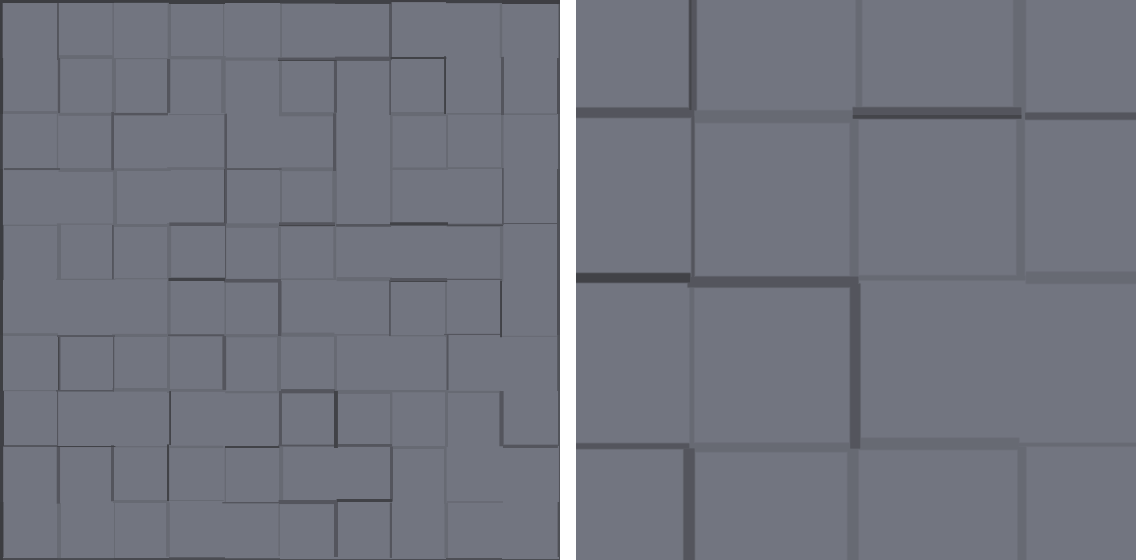
Left: the whole. Right: its middle third, enlarged.
A three.js fragment shader for this pattern:

```glsl
#define TILES 10.0
#define INSET 0.005
#define MIN_WIDTH 0.0018
#define MAX_WIDTH 0.0078
#define DRIFT 0.0022
#define SOFT 0.0007
#define LIGHT_SHADE 0.2
#define MID_SHADE 0.56
#define FACE vec3(0.448, 0.459, 0.502)
#define SHADOW vec3(0.235, 0.238, 0.255)

varying vec2 vUv;

const float PITCH = (1.0 - 2.0 * INSET) / TILES;

float hash(vec3 p) {
  p = fract(p * vec3(0.1031, 0.1137, 0.0973));
  p += dot(p, p.yzx + 33.33);
  return fract((p.x + p.y) * p.z);
}

// Soft-edged interval from a to b
float band(float x, float a, float b) {
  return smoothstep(a - SOFT, a + SOFT, x) - smoothstep(b - SOFT, b + SOFT, x);
}

// Random depth of a seam; some seams are closed
float seamShade(float h) {
  if (h < 0.2) return 0.0;
  if (h < 0.6) return LIGHT_SHADE;
  return h < 0.92 ? MID_SHADE : 0.9;
}

// Seams between tiles: p.x runs across the seam, p.y along it
float seams(vec2 p, float axis) {
  vec2 grid = (p - INSET) / PITCH;
  float line = floor(grid.x + 0.5);
  if (line < 1.0 || line > TILES - 1.0) return 0.0;

  float shade = 0.0;
  for (int k = 0; k < 2; k++) {
    float cell = floor(grid.y - 0.5) + float(k);
    if (cell < 0.0 || cell >= TILES) continue;

    vec3 id = vec3(line, cell, axis * 17.0 + 3.0);
    float halfWidth = 0.5 * mix(MIN_WIDTH, MAX_WIDTH, hash(id + 41.0));
    float across = (grid.x - line) * PITCH - DRIFT * (2.0 * hash(id + 83.0) - 1.0);
    float along = (grid.y - cell) * PITCH;
    float start = mix(-0.004, 0.002, hash(id + 127.0));
    float end = PITCH + mix(-0.002, 0.004, hash(id + 211.0));

    float level = seamShade(hash(id));
    float cover = band(across, -halfWidth, halfWidth) * band(along, start, end);
    shade = max(shade, level * cover);

    // Deeper sliver along one side of some mid seams
    if (level == MID_SHADE && hash(id + 307.0) < 0.25) {
      float sliver = band(across, -halfWidth, -0.2 * halfWidth) * band(along, start, end);
      shade = max(shade, 0.85 * sliver);
    }
  }
  return shade;
}

// Uneven outer rim on the low and high side of one axis
float rim(vec2 p, float axis, float lowShade, float highShade) {
  float cell = floor((p.y - INSET) / PITCH);
  vec3 id = vec3(cell, axis * 29.0, 5.0);
  float lowEdge = mix(0.004, 0.0075, hash(id)) - 0.0025 * axis;
  float highEdge = mix(0.002, 0.006, hash(id + 61.0)) + 0.002 * axis;
  float low = 1.0 - smoothstep(lowEdge - SOFT, lowEdge + SOFT, p.x);
  float high = 1.0 - smoothstep(highEdge - SOFT, highEdge + SOFT, 1.0 - p.x);
  float wear = 0.15 * hash(id + 97.0);
  return max(low * (lowShade - wear), high * (highShade - wear));
}

void main() {
  float shade = max(seams(vUv, 0.0), seams(vUv.yx, 1.0));
  shade = max(shade, rim(vUv, 0.0, 1.05, 0.7));
  shade = max(shade, rim(vUv.yx, 1.0, 0.8, 1.05));
  gl_FragColor = vec4(mix(FACE, SHADOW, min(shade, 1.0)), 1.0);
}
```
